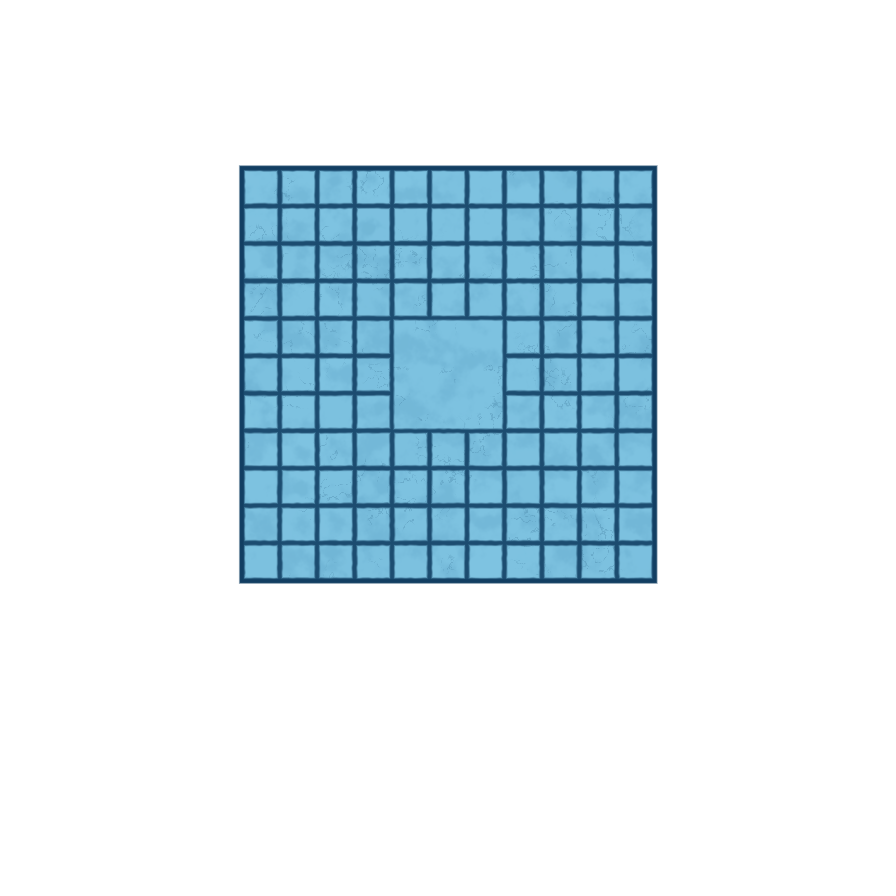
Give the GLSL for this pattern, as a three.js fragment shader.

```glsl
// A blue tiled panel on white: an eleven by eleven grid of weathered tiles
// with one large plain tile, three cells wide, at its heart. Grout comes from
// distances to a repeated grid; stains and hairline cracks come from noise.
varying vec2 vUv;

const vec2  PANEL_CENTER = vec2(0.5003, 0.5820);
const float PANEL_HALF   = 0.2331;   // half width out to the frame edge
const float PITCH        = 0.0418;   // width of one cell
const float CELLS        = 11.0;
const float HEART_CELLS  = 3.0;      // large tile, in cells
const float GROUT_CORE   = 0.0012;   // fully dark out to here
const float GROUT_FADE   = 0.0043;   // tile colour from here on
const float HEART_TRIM   = 0.0007;   // thinner grout round the large tile
const float FRAME_WIDTH  = 0.0048;
const float EDGE_SOFT    = 0.0013;
const float WOBBLE       = 0.0004;   // hand drawn waver of the grout

const vec3 PAPER       = vec3(1.0);
const vec3 TILE_LIGHT  = vec3(0.495, 0.765, 0.882);
const vec3 TILE_STAIN  = vec3(0.435, 0.705, 0.832);
const vec3 GROUT_COLOR = vec3(0.110, 0.300, 0.440);
const vec3 FRAME_COLOR = vec3(0.070, 0.245, 0.385);
const vec3 CRACK_COLOR = vec3(0.300, 0.540, 0.670);

float hash(vec2 p) {
  return fract(sin(dot(p, vec2(127.1, 311.7))) * 43758.5453);
}

float noise(vec2 p) {
  vec2 i = floor(p);
  vec2 f = fract(p);
  f = f * f * (3.0 - 2.0 * f);
  return mix(mix(hash(i), hash(i + vec2(1.0, 0.0)), f.x),
             mix(hash(i + vec2(0.0, 1.0)), hash(i + 1.0), f.x), f.y);
}

float fbm(vec2 p) {
  float sum = 0.0;
  float amplitude = 0.5;
  for (int i = 0; i < 4; i++) {
    sum += amplitude * noise(p);
    p = mat2(1.6, 1.2, -1.2, 1.6) * p + 7.3;
    amplitude *= 0.5;
  }
  return sum;
}

float boxRadius(vec2 p) {
  return max(abs(p.x), abs(p.y));
}

// Distance to the nearest grout line; the large tile keeps only its rim.
float groutDistance(vec2 p) {
  vec2 grid = p / PITCH + 0.5 * CELLS;
  vec2 d = abs(fract(grid + 0.5) - 0.5) * PITCH;
  float inward = 0.5 * HEART_CELLS * PITCH - boxRadius(p);
  return inward > 0.0 ? inward + HEART_TRIM : min(d.x, d.y);
}

// Mottled glaze, a slight tone per tile, and sparse hairline cracks.
vec3 tileColor(vec2 p) {
  vec2 cell = floor(p / PITCH + 0.5 * CELLS);
  bool inHeart = boxRadius(p) < 0.5 * HEART_CELLS * PITCH;
  float tone = inHeart ? 0.5 : hash(cell + 3.7);
  float stain = smoothstep(0.38, 0.72, fbm(p * 55.0 + 20.0));
  vec3 color = mix(TILE_LIGHT, TILE_STAIN, 0.65 * stain + 0.2 * tone);

  float vein = abs(fbm(p * 70.0 + 41.0) - 0.47);
  float patches = smoothstep(0.58, 0.78, noise(p * 38.0 + 11.0));
  float crack = (1.0 - smoothstep(0.0, 0.022, vein)) * patches;
  return mix(color, CRACK_COLOR, 0.4 * crack);
}

void main() {
  vec2 p = vUv - PANEL_CENTER;
  vec2 waver = vec2(noise(p * 190.0 + 5.0), noise(p * 190.0 + 63.0)) - 0.5;

  // Tiles and grout
  float grout = 1.0 - smoothstep(GROUT_CORE, GROUT_FADE,
                                 groutDistance(p + 2.0 * WOBBLE * waver));
  vec3 color = mix(tileColor(p), GROUT_COLOR, grout);

  // Darker frame, then the white surround
  float outside = boxRadius(p) - PANEL_HALF;
  float frame = smoothstep(-EDGE_SOFT, EDGE_SOFT, outside + FRAME_WIDTH);
  color = mix(color, FRAME_COLOR, frame);
  color = mix(color, PAPER, smoothstep(-EDGE_SOFT, EDGE_SOFT, outside));

  gl_FragColor = vec4(color, 1.0);
}
```
